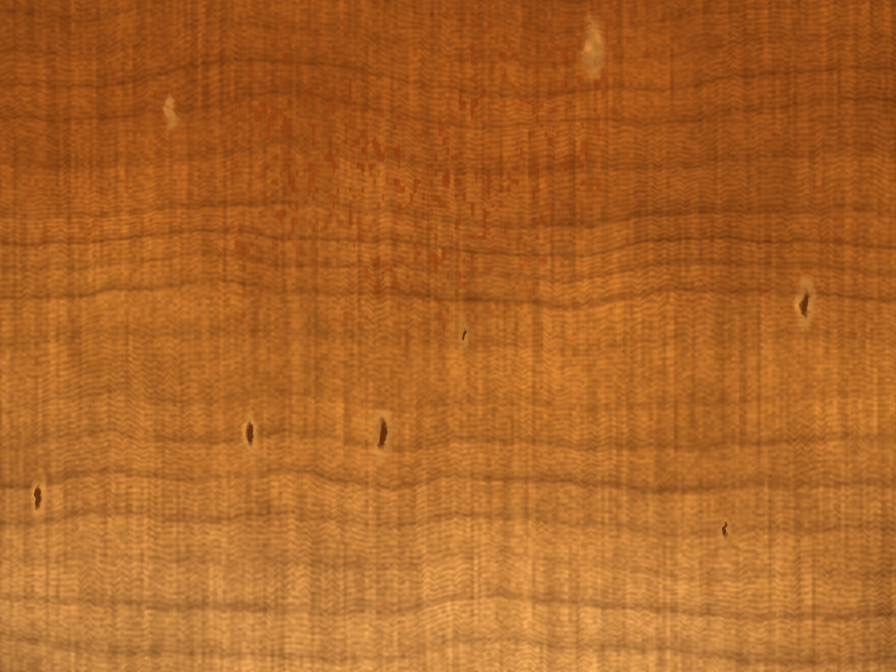
Reproduce this texture procedurally as a WebGL 1 fragment shader.

```glsl
precision highp float;
// Weathered end grain of wood: wavy dark growth rings over a warm gradient.
// Fine vertical rays and rows of tiny cells cover it, with rusty flecks
// and a few torn pits that have pale rims.

uniform vec2 u_resolution;

#define RING_COUNT 17.0
#define RING_DARKNESS 0.25
#define RAY_CONTRAST 0.27
#define CELL_CONTRAST 0.24
#define CELL_ROWS 118.0
#define CELL_COLUMNS 165.0
#define STAIN_CONTRAST 0.30
#define FLECK_AMOUNT 0.60
#define PIT_COUNT 9
#define PIT_SIZE 0.036

const vec3 UMBER = vec3(0.625, 0.315, 0.090);
const vec3 AMBER = vec3(0.715, 0.420, 0.150);
const vec3 HONEY = vec3(0.800, 0.540, 0.270);
const vec3 RUST = vec3(0.570, 0.210, 0.040);
const vec3 PALE_RIM = vec3(0.860, 0.570, 0.250);
const vec3 HOLLOW = vec3(0.330, 0.140, 0.030);

float hash(vec2 p) {
  return fract(sin(dot(p, vec2(127.1, 311.7))) * 43758.5453);
}

float noise(vec2 p) {
  vec2 i = floor(p);
  vec2 f = fract(p);
  f = f * f * (3.0 - 2.0 * f);
  float low = mix(hash(i), hash(i + vec2(1.0, 0.0)), f.x);
  float high = mix(hash(i + vec2(0.0, 1.0)), hash(i + vec2(1.0, 1.0)), f.x);
  return mix(low, high, f.y);
}

float fbm(vec2 p) {
  float sum = 0.0;
  float weight = 0.5;
  for (int i = 0; i < 4; i++) {
    sum += weight * noise(p);
    p = p * 2.03 + 17.3;
    weight *= 0.5;
  }
  return sum / 0.9375;
}

// Height measured along the bent growth direction
float ringHeight(vec2 p) {
  return p.y + 0.060 * noise(p * vec2(2.6, 2.0) + 3.0)
             + 0.030 * noise(p * vec2(7.0, 5.0) + 9.0)
             + 0.009 * noise(p * vec2(24.0, 14.0));
}

// Dark latewood: a rough lower edge that fades upwards
float ringLine(vec2 p, float height) {
  float rough = 0.0035 * (noise(p * vec2(140.0, 30.0)) - 0.5);
  float phase = (height + rough) * RING_COUNT + 1.6 * noise(vec2(height * 7.0, 4.5));
  float id = floor(phase);
  float f = fract(phase);
  float line = smoothstep(0.0, 0.18, f) * exp(-5.5 * max(f - 0.16, 0.0));
  float strength = mix(0.35, 1.0, hash(vec2(id, 8.0)));
  float along = noise(vec2(p.x * 6.0, id * 3.7)) + 0.5 * noise(vec2(p.x * 40.0, id * 5.1));
  return line * strength * mix(0.45, 1.25, along / 1.5);
}

// Lighting and stain: umber at the top, honey at the bottom
vec3 baseColor(vec2 p, float aspect) {
  float side = p.x / aspect;
  float level = p.y + 0.30 * (fbm(p * vec2(2.2, 3.0) + 5.0) - 0.5);
  level += 0.20 * (side - 0.5) * (1.0 - 1.6 * p.y);
  vec3 color = mix(HONEY, AMBER, smoothstep(0.0, 0.50, level));
  color = mix(color, UMBER, smoothstep(0.46, 0.90, level));
  float stain = fbm(p * vec2(4.5, 7.0) + 40.0) - 0.5;
  color *= 1.0 + STAIN_CONTRAST * stain * vec3(0.8, 1.0, 1.2);
  vec2 corner = vec2(side, p.y) - vec2(0.5, 0.45);
  return color * (1.05 - 0.24 * dot(corner, corner));
}

// Long thin streaks across the rings
float rays(vec2 p) {
  float fine = noise(vec2(p.x * 185.0, p.y * 8.0));
  float broad = noise(vec2(p.x * 60.0 + 7.0, p.y * 4.0));
  return 0.68 * fine + 0.32 * broad - 0.5;
}

// Wavering rows of tiny cells, staggered from column to column
float cells(vec2 p, float height) {
  float column = p.x * CELL_COLUMNS;
  float shift = 1.1 * noise(vec2(column * 0.6, p.y * 14.0));
  float row = sin(6.2832 * (height * CELL_ROWS + shift));
  float grain = noise(vec2(column, p.y * CELL_ROWS * 1.6)) - 0.5;
  return 0.24 * row * mix(0.3, 1.0, noise(p * 9.0)) + 0.80 * grain;
}

// Small rusty flecks gather in the upper middle
float flecks(vec2 p, float aspect) {
  vec2 offset = (p - vec2(0.45 * aspect, 0.76)) / vec2(0.55, 0.24);
  float zone = exp(-dot(offset, offset));
  float speck = smoothstep(0.55, 0.90, noise(p * vec2(165.0, 85.0) + 2.0));
  return speck * (0.10 + zone) * smoothstep(0.35, 0.68, fbm(p * vec2(14.0, 9.0)));
}

// Torn upright pits: pale ragged rims, some with a dark hollow
vec3 addPits(vec3 color, vec2 p, float aspect) {
  vec2 tear = vec2(fbm(p * 55.0), fbm(p * 55.0 + 31.0)) - 0.5;
  for (int i = 0; i < PIT_COUNT; i++) {
    float n = float(i);
    vec2 center = vec2(aspect * fract(0.19 + 0.618 * n), fract(0.83 + 0.381 * n * n));
    float size = PIT_SIZE * mix(0.45, 1.0, hash(vec2(n, 2.0)));
    vec2 q = (p - center + 0.016 * tear) / (size * vec2(0.50, 1.30));
    float d = length(q);
    float rim = 1.0 - smoothstep(0.50, 1.20, d + 0.8 * tear.y);
    color = mix(color, PALE_RIM * (0.95 + 0.6 * tear.x), 0.70 * rim);
    float open = step(0.45, hash(vec2(n, 6.0)));
    float hole = 1.0 - smoothstep(0.22, 0.55, length(q * vec2(1.3, 0.9)));
    color = mix(color, HOLLOW, 0.85 * open * hole);
  }
  return color;
}

void main() {
  float aspect = u_resolution.x / u_resolution.y;
  vec2 p = gl_FragCoord.xy / u_resolution.y;
  float height = ringHeight(p);
  vec3 color = baseColor(p, aspect);
  color *= 1.0 - RING_DARKNESS * ringLine(p, height) * vec3(0.85, 1.0, 1.1);
  color *= 1.0 + RAY_CONTRAST * rays(p) * vec3(0.8, 1.0, 1.3);
  color *= 1.0 + CELL_CONTRAST * cells(p, height) * vec3(0.9, 1.05, 1.3);
  color = mix(color, RUST, FLECK_AMOUNT * flecks(p, aspect));
  gl_FragColor = vec4(addPits(color, p, aspect), 1.0);
}
```
